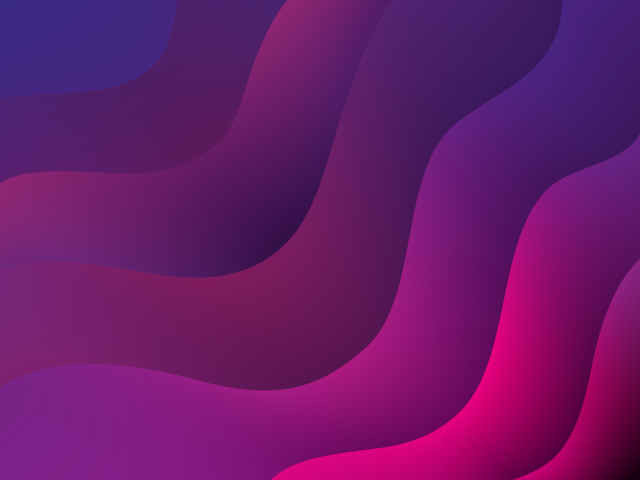
A WebGL 2 fragment shader for this background:

```glsl
#version 300 es
precision highp float;
// Layered wavy ribbons sweeping diagonally from violet to hot pink.
// Each edge is a smooth Hermite curve in diagonal coordinates, and each
// ribbon blends from a lit upper side to a shaded lower side.

#define GRID vec2(7.68, 5.76)  // canvas size in design units
#define EDGE_SOFTNESS 1.0      // antialiasing width
#define SHADE_CURVE 1.0        // how late the shade sets in across a ribbon
#define FIRST_EDGE -5.8        // outer limit beyond the top left ribbon
#define LAST_EDGE 7.6          // outer limit beyond the bottom right ribbon

uniform vec2 u_resolution;
out vec4 fragColor;

// Cubic Hermite piece; a knot holds (position, height, slope).
float span(float s, vec3 a, vec3 b) {
  float w = b.x - a.x;
  float t = clamp((s - a.x) / w, 0.0, 1.0);
  float r = 1.0 - t;
  return a.y * r * r * (1.0 + 2.0 * t) + b.y * t * t * (3.0 - 2.0 * t)
       + w * t * r * (a.z * r - b.z * t);
}

// Wavy edge through five knots.
float wave(float s, vec3 a, vec3 b, vec3 c, vec3 d, vec3 e) {
  if (s < b.x) return span(s, a, b);
  if (s < c.x) return span(s, b, c);
  if (s < d.x) return span(s, c, d);
  return span(s, d, e);
}

// Three colours blended along the ribbon.
vec3 along(float s, vec3 stops, vec3 a, vec3 b, vec3 c) {
  vec3 firstHalf = mix(a, b, smoothstep(stops.x, stops.y, s));
  return mix(firstHalf, c, smoothstep(stops.y, stops.z, s));
}

// Blend from the lit side to the shaded side between two edges.
vec3 shade(vec3 lit, vec3 dark, float across, float upper, float lower) {
  float t = clamp((across - upper) / (lower - upper), 0.0, 1.0);
  return mix(lit, dark, pow(t, SHADE_CURVE));
}

// Antialiased coverage below an edge.
float cover(float dist) {
  return clamp(dist / (EDGE_SOFTNESS * fwidth(dist)) + 0.5, 0.0, 1.0);
}

void main() {
  // Diagonal coordinates: s runs along the ribbons, d across them.
  vec2 p = gl_FragCoord.xy / u_resolution * GRID;
  float s = p.x + p.y;
  float d = p.x - p.y;

  // Edges from top left to bottom right.
  float e1 = wave(s, vec3(4.58, -4.58, 0.75), vec3(5.66, -3.66, 0.85),
    vec3(6.83, -3.13, 0.0), vec3(7.89, -3.63, -0.75), vec3(9.5, -4.5, 0.0));
  float e2 = wave(s, vec3(3.56, -3.56, 0.2), vec3(5.18, -2.18, 1.03),
    vec3(6.65, -1.43, 0.05), vec3(7.66, -1.76, -0.53), vec3(9.21, -2.31, -0.1));
  float e3 = wave(s, vec3(2.51, -2.51, 0.35), vec3(4.28, -0.68, 1.45),
    vec3(6.21, 0.59, 0.03), vec3(8.06, -0.06, -0.55), vec3(10.46, -1.06, -0.2));
  float e4 = wave(s, vec3(1.11, -1.11, 0.2), vec3(3.59, 1.21, 1.75),
    vec3(5.95, 2.8, 0.08), vec3(9.71, 1.19, 0.08), vec3(12.51, 0.99, -0.95));
  float e5 = wave(s, vec3(3.25, 3.25, 0.0), vec3(4.99, 4.21, 0.75),
    vec3(6.35, 4.7, 0.0), vec3(10.05, 3.08, 0.0), vec3(11.84, 3.52, -0.3));
  float e6 = wave(s, vec3(6.15, 6.15, 0.5), vec3(6.95, 6.38, 0.0),
    vec3(8.46, 5.74, -0.67), vec3(10.34, 5.02, 0.0), vec3(12.0, 5.02, 0.0));

  // Indigo corner.
  vec3 col = shade(vec3(0.22, 0.16, 0.51), vec3(0.27, 0.15, 0.50), d, FIRST_EDGE, e1);

  // Dusky violet ribbon.
  vec3 stops = vec3(4.0, 6.5, 9.0);
  vec3 lit = along(s, stops, vec3(0.30, 0.14, 0.46), vec3(0.31, 0.12, 0.40), vec3(0.30, 0.14, 0.45));
  vec3 dark = along(s, stops, vec3(0.35, 0.12, 0.43), vec3(0.36, 0.10, 0.35), vec3(0.29, 0.13, 0.42));
  col = mix(col, shade(lit, dark, d, e1, e2), cover(d - e1));

  // Rose ribbon with a deep fold.
  stops = vec3(3.2, 6.3, 9.2);
  lit = along(s, stops, vec3(0.57, 0.15, 0.45), vec3(0.40, 0.11, 0.40), vec3(0.57, 0.15, 0.45));
  dark = along(s, stops, vec3(0.43, 0.15, 0.48), vec3(0.20, 0.06, 0.28), vec3(0.31, 0.11, 0.41));
  col = mix(col, shade(lit, dark, d, e2, e3), cover(d - e2));

  // Wide plum ribbon.
  stops = vec3(2.0, 5.0, 11.5);
  lit = along(s, stops, vec3(0.46, 0.15, 0.48), vec3(0.50, 0.11, 0.37), vec3(0.32, 0.14, 0.45));
  dark = along(s, stops, vec3(0.49, 0.13, 0.43), vec3(0.34, 0.08, 0.31), vec3(0.22, 0.10, 0.37));
  col = mix(col, shade(lit, dark, d, e3, e4), cover(d - e3));

  // Magenta ribbon fading to violet.
  stops = vec3(1.0, 5.5, 12.0);
  lit = along(s, stops, vec3(0.47, 0.14, 0.53), vec3(0.68, 0.10, 0.51), vec3(0.29, 0.14, 0.51));
  dark = along(s, stops, vec3(0.55, 0.11, 0.54), vec3(0.40, 0.03, 0.36), vec3(0.23, 0.09, 0.36));
  col = mix(col, shade(lit, dark, d, e4, e5), cover(d - e4));

  // Hot pink ribbon.
  stops = vec3(4.0, 7.0, 11.5);
  lit = along(s, stops, vec3(0.86, 0.02, 0.50), vec3(0.92, 0.0, 0.49), vec3(0.40, 0.14, 0.52));
  dark = along(s, stops, vec3(0.55, 0.0, 0.38), vec3(0.32, 0.0, 0.24), vec3(0.34, 0.08, 0.38));
  col = mix(col, shade(lit, dark, d, e5, e6), cover(d - e5));

  // Crimson corner sinking to black.
  stops = vec3(6.3, 8.0, 10.2);
  lit = along(s, stops, vec3(0.80, 0.0, 0.46), vec3(0.69, 0.01, 0.40), vec3(0.55, 0.14, 0.52));
  dark = vec3(0.08, 0.0, 0.06);
  col = mix(col, shade(lit, dark, d, e6, LAST_EDGE), cover(d - e6));

  fragColor = vec4(col, 1.0);
}
```
